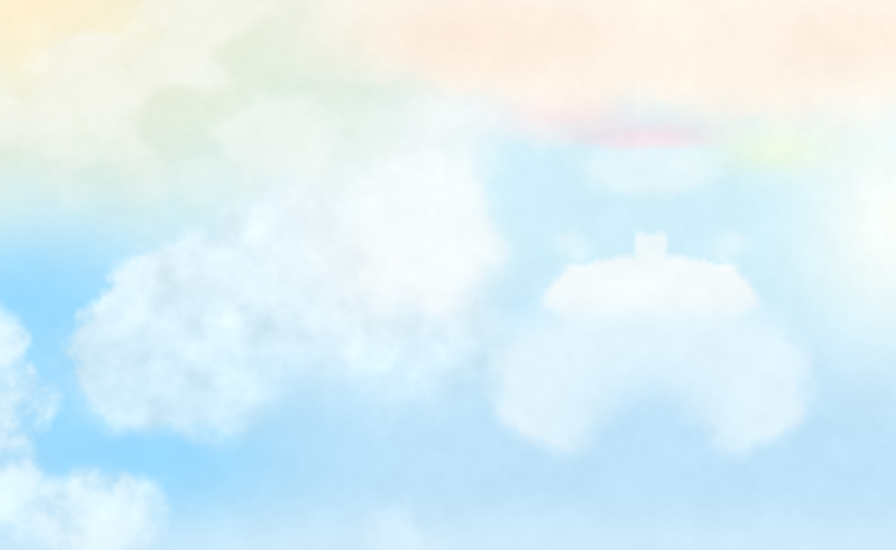
Reproduce this texture procedurally as a Shadertoy shader.

```glsl
const vec3 LOW_SKY = vec3(0.745, 0.89, 0.98);
const vec3 MID_SKY = vec3(0.815, 0.94, 0.985);
const vec3 DEEP_BLUE = vec3(0.60, 0.855, 1.0);
const vec3 SAGE = vec3(0.86, 0.935, 0.895);
const vec3 CREAM = vec3(1.0, 0.945, 0.82);
const vec3 IVORY = vec3(1.0, 0.965, 0.92);
const vec3 PEACH = vec3(0.99, 0.92, 0.855);
const vec3 PINK = vec3(1.0, 0.84, 0.88);
const vec3 LIME = vec3(0.96, 0.995, 0.87);
const vec3 WHITE = vec3(0.975, 0.99, 0.99);
const vec3 CLOUD_SHADE = vec3(0.82, 0.93, 0.99);
const vec3 CLOUD_LIGHT = vec3(0.90, 0.965, 0.995);
const float MIRROR_X = 1.183;
const float BILLOW = 0.085;
const float CURL = 0.035;
const float RELIEF = 0.11;
const float GRAIN = 0.018;

float hash(vec2 p) {
    p = fract(p * vec2(0.1031, 0.1137));
    p += dot(p, p.yx + 33.33);
    return fract((p.x + p.y) * p.x * 17.3);
}

float noise(vec2 p) {
    vec2 i = floor(p), f = fract(p);
    f = f * f * (3.0 - 2.0 * f);
    return mix(mix(hash(i), hash(i + vec2(1, 0)), f.x),
               mix(hash(i + vec2(0, 1)), hash(i + vec2(1, 1)), f.x), f.y);
}

float fbm(vec2 p) {
    float sum = 0.0, amp = 0.5;
    for (int i = 0; i < 5; i++) {
        sum += amp * noise(p);
        p = mat2(1.6, 1.2, -1.2, 1.6) * p + 7.1;
        amp *= 0.5;
    }
    return sum;
}

vec2 swirl(vec2 p) { return vec2(fbm(p + 20.0), fbm(p + 63.0)) - 0.48; }

// Large folds plus small curls along the cloud edges
vec2 billow(vec2 p) { return p + BILLOW * swirl(p * 11.0) + CURL * swirl(p * 36.0); }

float glow(vec2 p, vec2 center, vec2 radius) {
    vec2 q = (p - center) / radius;
    return exp(-dot(q, q));
}

float puff(vec2 p, vec2 center, vec2 radius, float soft) {
    return 1.0 - smoothstep(1.0 - soft, 1.0 + soft, length((p - center) / radius));
}

// Overlaps two cloud densities without a seam
float join(float a, float b) { return a + b - a * b; }

vec3 skyColor(vec2 p, float n) {
    vec3 col = mix(LOW_SKY, MID_SKY, smoothstep(0.2, 0.55, p.y));
    col = mix(col, CLOUD_LIGHT, 0.4 * (1.0 - smoothstep(0.0, 0.13, p.y)));
    col = mix(col, DEEP_BLUE, glow(p, vec2(0.04, 0.45), vec2(0.27, 0.13)));
    col = mix(col, DEEP_BLUE, glow(p, vec2(0.27, 0.17), vec2(0.25, 0.11)));
    col = mix(col, DEEP_BLUE, 0.8 * glow(p, vec2(0.10, 0.25), vec2(0.14, 0.15)));
    col = mix(col, DEEP_BLUE, 0.3 * glow(p, vec2(0.95, 0.42), vec2(0.07, 0.06)));

    // Green and cream haze on the upper left, with pale wisps
    float left = 1.0 - smoothstep(0.65, 0.95, p.x);
    float high = smoothstep(0.53, 0.82, p.y + 0.12 * (n - 0.5));
    col = mix(col, SAGE, left * high);
    col = mix(col, CREAM, glow(p, vec2(0.0, 1.02), vec2(0.46, 0.25)));
    float wisp = smoothstep(0.43, 0.65, fbm(p * vec2(6.0, 9.0) + 31.0));
    col = mix(col, vec3(0.97, 0.975, 0.95), 0.65 * wisp * high * left);

    // Warm bank dipping toward the mirror axis
    float border = 0.745 + 0.25 * max(0.0, MIRROR_X - 0.2 - p.x) + 0.12 * (n - 0.5);
    float warm = smoothstep(border - 0.03, border + 0.09, p.y) * smoothstep(0.35, 0.85, p.x);
    col = mix(col, IVORY, warm);
    float streak = 0.6 + 0.9 * (n - 0.3);
    col = mix(col, PEACH, streak * glow(p, vec2(0.90, 0.93), vec2(0.21, 0.07)));
    col = mix(col, PEACH, streak * glow(p, vec2(1.57, 0.92), vec2(0.17, 0.08)));
    col = mix(col, WHITE, 0.75 * glow(p, vec2(0.84, 0.785), vec2(0.19, 0.045)));
    float lip = smoothstep(0.725, 0.745, p.y + 0.05 * (n - 0.48));
    col = mix(col, PINK, 0.7 * lip * glow(p, vec2(1.18, 0.745), vec2(0.13, 0.03)));
    col = mix(col, PINK, 0.3 * glow(p, vec2(1.03, 0.79), vec2(0.12, 0.03)));
    col = mix(col, LIME, 0.75 * glow(p, vec2(1.42, 0.725), vec2(0.13, 0.045)));
    return mix(col, vec3(0.985, 1.0, 0.98), 0.95 * glow(p, vec2(1.63, 0.61), vec2(0.17, 0.23)));
}

vec3 addLeftClouds(vec3 col, vec2 p, vec2 w, float relief) {
    float haze = puff(w, vec2(0.51, 0.745), vec2(0.11, 0.075), 0.3);
    col = mix(col, vec3(0.94, 0.97, 0.955), 0.6 * haze);

    // Large bank rising to the right
    float bank = puff(w, vec2(0.245, 0.36), vec2(0.11, 0.12), 0.14);
    bank = join(bank, puff(w, vec2(0.34, 0.45), vec2(0.14, 0.13), 0.12));
    bank = join(bank, puff(w, vec2(0.53, 0.49), vec2(0.17, 0.17), 0.2));
    bank = join(bank, puff(w, vec2(0.70, 0.43), vec2(0.24, 0.15), 0.45));
    bank = join(bank, puff(w, vec2(0.32, 0.30), vec2(0.17, 0.09), 0.4));
    float light = smoothstep(0.2, 0.55, p.y + 2.0 * relief);
    col = mix(col, mix(CLOUD_SHADE, CLOUD_LIGHT, light) + relief, 0.92 * bank);
    float crown = 0.45 * puff(w, vec2(0.70, 0.58), vec2(0.19, 0.19), 0.5);
    crown = join(crown, 0.85 * puff(w, vec2(0.765, 0.60), vec2(0.13, 0.155), 0.32));
    col = mix(col, WHITE, crown);

    // Broken clouds along the lower left edge
    float low = puff(w, vec2(0.0, 0.37), vec2(0.05, 0.06), 0.4);
    low = join(low, puff(w, vec2(0.04, 0.27), vec2(0.06, 0.045), 0.4));
    low = join(low, puff(w, vec2(0.0, 0.14), vec2(0.075, 0.10), 0.3));
    low = join(low, puff(w, vec2(0.16, 0.06), vec2(0.12, 0.085), 0.3));
    low = join(low, 0.4 * puff(w, vec2(0.72, 0.03), vec2(0.07, 0.05), 0.5));
    low *= smoothstep(-0.045, 0.01, relief);
    return mix(col, CLOUD_LIGHT + relief, 0.85 * low);
}

vec3 addMirrorCloud(vec3 col, vec2 p) {
    vec2 m = vec2(abs(p.x - MIRROR_X), p.y);
    vec2 w = mix(m, billow(m + 3.0) - 3.0, 0.7);
    float base = puff(w, vec2(0.0, 0.38), vec2(0.23, 0.11), 0.35);
    base = join(base, puff(w, vec2(0.165, 0.295), vec2(0.115, 0.11), 0.25));
    col = mix(col, CLOUD_LIGHT, 0.9 * base);
    col = mix(col, LOW_SKY, 0.65 * glow(m, vec2(0.0, 0.235), vec2(0.12, 0.09)));

    // Bright cap that fades into the base
    float cap = puff(w, vec2(0.0, 0.475), vec2(0.15, 0.065), 0.22);
    cap = join(cap, puff(w, vec2(0.115, 0.465), vec2(0.075, 0.06), 0.22));
    cap = join(cap, 0.8 * puff(w, vec2(0.0, 0.55), vec2(0.024, 0.025), 0.4));
    cap = join(cap, 0.4 * puff(w, vec2(0.15, 0.55), vec2(0.03, 0.02), 0.6));
    col = mix(col, WHITE, 0.9 * cap * smoothstep(0.39, 0.48, p.y));
    return mix(col, WHITE, 0.5 * puff(w, vec2(0.0, 0.70), vec2(0.12, 0.04), 0.5));
}

void mainImage(out vec4 fragColor, in vec2 fragCoord) {
    vec2 p = fragCoord / iResolution.y;
    float n = fbm(p * 7.0);
    float relief = RELIEF * (fbm(p * 17.0 + 5.0) - 0.48);
    vec3 col = skyColor(p, n);
    col = addLeftClouds(col, p, billow(p), relief);
    col = addMirrorCloud(col, p);
    col += 0.25 * relief + GRAIN * (fbm(p * 60.0) - 0.48);
    fragColor = vec4(clamp(col, 0.0, 1.0), 1.0);
}
```
